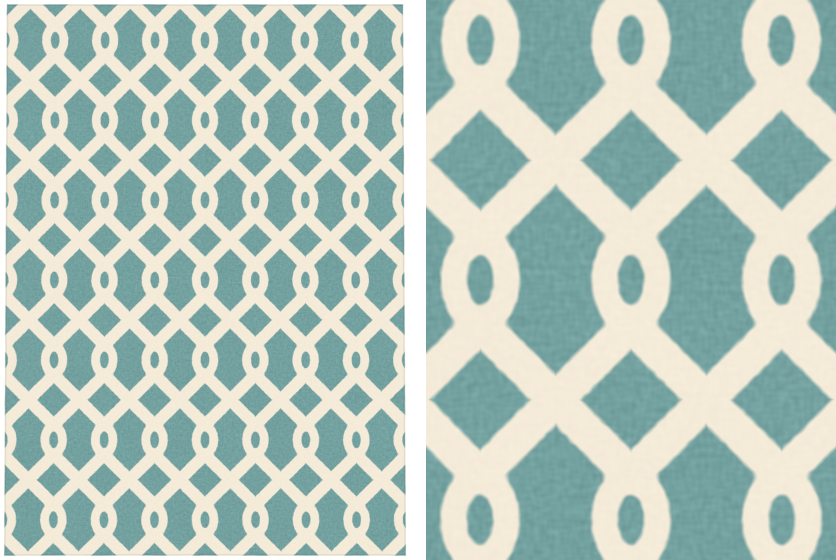
Left, the full canvas; right, a detail of the centre.
A Shadertoy shader for this pattern:

```glsl
vec2 hashGradient(vec2 cell) {
    vec2 h = vec2(dot(cell, vec2(127.1, 311.7)), dot(cell, vec2(269.5, 183.3)));
    return 2.0 * fract(sin(h) * 43758.55) - 1.0;
}

float gradientNoise(vec2 p) {
    vec2 i = floor(p), f = p - i;
    vec2 w = f * f * f * (f * (f * 6.0 - 15.0) + 10.0);
    float a = dot(hashGradient(i), f);
    float b = dot(hashGradient(i + vec2(1, 0)), f - vec2(1, 0));
    float c = dot(hashGradient(i + vec2(0, 1)), f - vec2(0, 1));
    float d = dot(hashGradient(i + 1.0), f - 1.0);
    return mix(mix(a, b, w.x), mix(c, d, w.x), w.y);
}

// Approximate signed distance to an axis-aligned ellipse
float ellipseDistance(vec2 p, vec2 radius) {
    float k = length(p / radius);
    return k * (k - 1.0) / max(length(p / (radius * radius)), 0.001);
}

float smoothUnion(float a, float b, float k) {
    float h = max(k - abs(a - b), 0.0) / k;
    return min(a, b) - 0.25 * h * h * k;
}

// Interlaced trellis; one column is one unit wide
float trellisDistance(vec2 p) {
    vec2 period = vec2(1.0, 1.591);
    vec2 q = abs(p - period * round(p / period));
    float strand = abs(q.x - q.y + 0.295) * 0.7071 - 0.12;
    float loopOuter = ellipseDistance(q, vec2(0.262, 0.36));
    float loopHole = ellipseDistance(q, vec2(0.086, 0.165));
    return max(smoothUnion(strand, loopOuter, 0.05), -loopHole);
}

void mainImage(out vec4 fragColor, in vec2 fragCoord) {
    vec2 pos = (fragCoord - 0.5 * iResolution.xy) / iResolution.y;
    float pixel = 1.0 / iResolution.y;

    // The rug narrows slightly toward its top
    vec2 rug = vec2(pos.x * (1.0 + 0.014 * pos.y), pos.y);

    // Pile fuzz makes the strand edges a little uneven
    vec2 fuzz = vec2(gradientNoise(rug * 170.0), gradientNoise(rug * 170.0 + 37.0));
    float pitch = 0.0897;
    float trellis = trellisDistance((rug + 0.0009 * fuzz) / pitch) * pitch;
    float soft = max(0.0016, 0.8 * pixel);
    float cream = 1.0 - smoothstep(-soft, soft, trellis);

    // Woven grain: crossed short threads over broad uneven dye
    float grain = gradientNoise(rug * vec2(150.0, 330.0))
                + gradientNoise(rug * vec2(330.0, 150.0) + 19.0);
    float dye = gradientNoise(rug * 14.0) + 0.6 * gradientNoise(rug * 45.0);
    vec3 teal = vec3(0.452, 0.632, 0.628) + 0.045 * grain + 0.012 * dye;
    vec3 ivory = vec3(0.96, 0.92, 0.85) + 0.012 * grain + 0.004 * dye;
    vec3 color = mix(teal, ivory, cream);

    // Bound edge on a white ground
    vec2 border = abs(rug) - vec2(0.356, 0.492);
    float edge = max(border.x, border.y) + 0.0006 * gradientNoise(rug * 60.0);
    color *= 1.0 - 0.1 * smoothstep(-0.004, 0.0, edge);
    color = mix(color, vec3(1.0, 1.0, 0.995), smoothstep(-pixel, pixel, edge));

    fragColor = vec4(color, 1.0);
}
```
